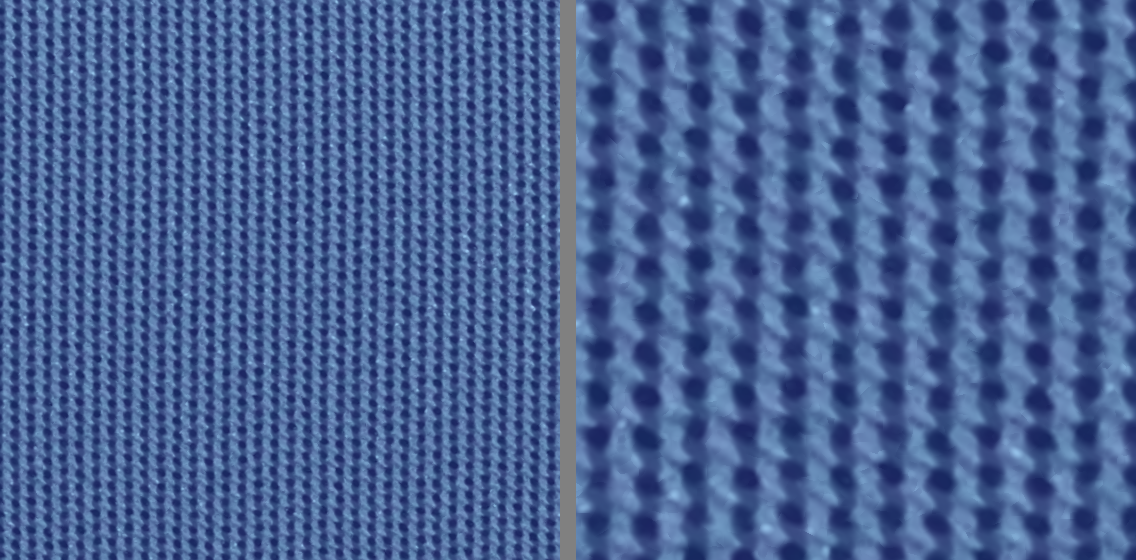
Left: the whole. Right: its middle third, enlarged.
Reproduce this texture procedurally as a three.js fragment shader.

```glsl
varying vec2 vUv;

const float TAU = 6.2831853;
const vec2 STITCHES = vec2(34.5, 40.0);
const vec3 PIT_BLUE = vec3(0.10, 0.155, 0.38);
const vec3 YARN_BLUE = vec3(0.47, 0.62, 0.79);
const vec3 VIOLET_TINT = vec3(0.012, -0.008, 0.004);

float hash(vec2 p) {
  return fract(sin(dot(p, vec2(127.1, 311.7))) * 4375.85);
}

vec2 hash2(vec2 p) {
  return vec2(hash(p), hash(p + vec2(19.3, 7.7)));
}

// Cellular noise: distance to the nearest point, and that point's value
vec2 cellular(vec2 p) {
  vec2 cell = floor(p);
  vec2 nearest = vec2(8.0, 0.0);
  for (int y = -1; y <= 1; y++) {
    for (int x = -1; x <= 1; x++) {
      vec2 id = cell + vec2(float(x), float(y));
      float d = length(id + hash2(id) - p);
      if (d < nearest.x) nearest = vec2(d, hash(id + 43.0));
    }
  }
  return nearest;
}

// Tufts of uneven height with soft edges
float tufts(vec2 p) {
  vec2 c = cellular(p);
  return (c.y - 0.5) * (1.0 - smoothstep(0.1, 0.65, c.x));
}

float layeredSines(vec2 p) {
  float sum = sin(p.x + 1.7 * sin(p.y * 0.8));
  sum += 0.6 * sin(p.y * 1.7 - p.x * 0.9 + 2.0);
  return (sum + 0.4 * sin(p.x * 2.9 + p.y * 2.3)) * 0.5;
}

// Gentle sag of the rows and lean of the columns
vec2 drape(vec2 uv) {
  float lean = 0.08 * sin(uv.y * 5.0 + uv.x * 2.0);
  float sag = 0.25 * sin(uv.x * 4.0 + 0.6) + 0.15 * sin(uv.x * 19.0 + uv.y * 7.0);
  return uv * STITCHES + vec2(lean, sag);
}

// Soft vertical rib that swings once per stitch
float ribHeight(vec2 p, float swing) {
  float wave = 0.5 - 0.5 * cos(TAU * (p.x + swing * sin(TAU * p.y)));
  return smoothstep(0.0, 0.65, wave);
}

// Dark hole between neighbouring ribs
float pitDepth(vec2 p, vec2 radius, float jitter) {
  float column = floor(p.x + 0.5);
  p.y += 0.16 * mod(column, 2.0);
  vec2 id = vec2(column, floor(p.y));
  vec2 q = vec2(p.x - column, fract(p.y) - 0.5);
  q += (hash2(id) - 0.5) * jitter;
  q.x += 0.35 * q.y;
  float depth = 1.0 - smoothstep(0.3, 1.0, length(q / radius));
  return depth * mix(0.75, 1.0, hash(id + 5.0));
}

// Slanted yarn strands, falling to the right across each rib
float strand(vec2 p, float slope) {
  float phase = TAU * (p.y + slope * (fract(p.x) - 0.5));
  return sin(phase) + 0.55 * sin(2.0 * phase + 0.8);
}

// Small glints scattered over the fibres
float glint(vec2 p, float radius, float share) {
  vec2 c = cellular(p);
  return step(1.0 - share, c.y) * (1.0 - smoothstep(0.0, radius, c.x));
}

void main() {
  vec2 p = drape(vUv);
  vec2 fuzz = vec2(layeredSines(p * 4.1), layeredSines(p.yx * 4.7 + 3.0));
  p += 0.045 * fuzz;

  // Knit relief
  float rib = ribHeight(p, 0.09);
  float tone = mix(0.31, 0.76, rib);
  tone += 0.12 * rib * strand(p, 0.8);
  tone *= 1.0 - pitDepth(p, vec2(0.39, 0.45), 0.12);

  // Uneven yarn and broad lighting
  float yarn = 0.28 * tufts(p * vec2(2.6, 2.4)) + 0.26 * tufts(p * 4.3 + 17.0);
  tone += mix(0.3, 1.0, rib) * yarn;
  tone *= 1.0 + 0.09 * (vUv.y - 0.5);
  tone += rib * 0.4 * glint(p * 1.9 + 9.0, 0.34, 0.07);

  vec3 color = mix(PIT_BLUE, YARN_BLUE, clamp(tone, 0.0, 1.3));
  color += VIOLET_TINT * layeredSines(p * 2.3 + 4.0);
  gl_FragColor = vec4(color, 1.0);
}
```
